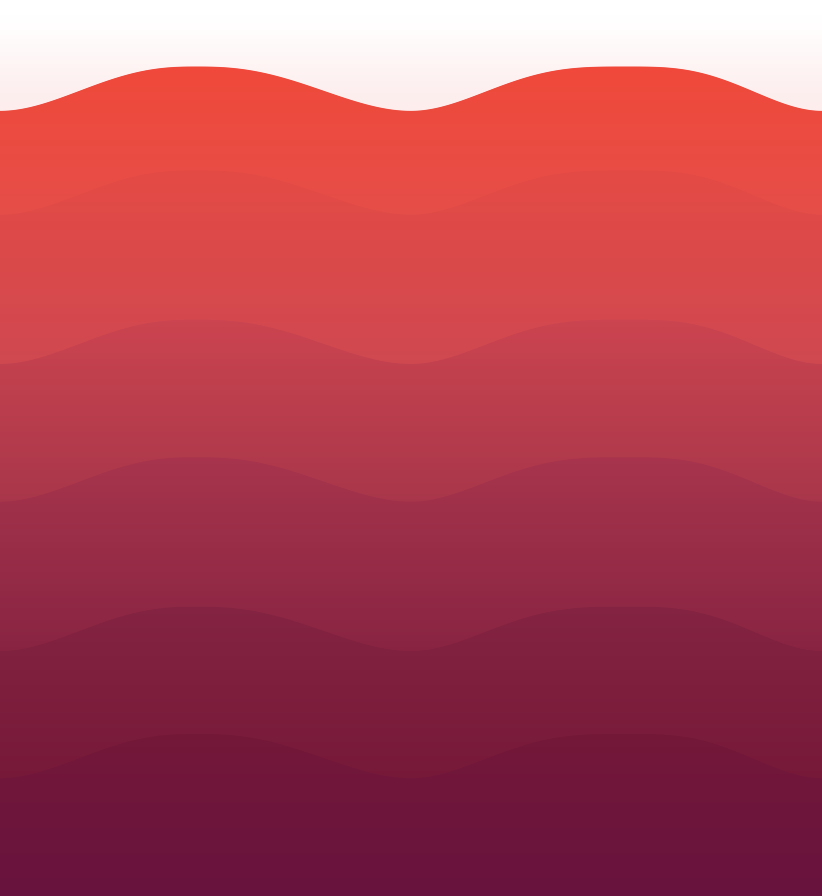
This background is drawn by a Shadertoy shader. Its source:

```glsl
// Six stacked wavy bands, from coral down to deep plum, under a pale sky.
// Every band repeats one two-hump crest line at its own height, and is
// filled with its own vertical gradient.

const int BANDS = 6;
const float WAVE_HEIGHT = 0.0495;
const vec2 CREST_POS = vec2(0.477, 0.523);      // crest within each half: left, right
const vec2 CREST_FULLNESS = vec2(1.35, 1.75);   // higher is rounder
const vec3 SKY_TOP = vec3(1.0);
const vec3 SKY_LOW = vec3(0.992, 0.930, 0.930);

// Trough height of each band; the last entry is the canvas floor
const float TROUGH[7] = float[7](0.8763, 0.7604, 0.5938, 0.4401, 0.2734, 0.1315, 0.0);

const vec3 BAND_TOP[6] = vec3[6](
    vec3(0.941, 0.286, 0.228), vec3(0.894, 0.290, 0.268),
    vec3(0.796, 0.267, 0.310), vec3(0.655, 0.204, 0.298),
    vec3(0.518, 0.141, 0.259), vec3(0.455, 0.094, 0.220));

const vec3 BAND_LOW[6] = vec3[6](
    vec3(0.898, 0.302, 0.282), vec3(0.812, 0.282, 0.314),
    vec3(0.659, 0.212, 0.290), vec3(0.533, 0.141, 0.259),
    vec3(0.463, 0.094, 0.220), vec3(0.404, 0.071, 0.243));

// Crest line from 0 (trough) to 1 (crest), two humps across the width
float waveProfile(float x) {
    bool leftHump = x < 0.5;
    float u = fract(2.0 * x);
    float crest = leftHump ? CREST_POS.x : CREST_POS.y;
    float fullness = leftHump ? CREST_FULLNESS.x : CREST_FULLNESS.y;
    float flank = u < crest ? u / crest : (1.0 - u) / (1.0 - crest);
    return 1.0 - pow(1.0 - smoothstep(0.0, 1.0, flank), fullness);
}

void mainImage(out vec4 fragColor, in vec2 fragCoord) {
    vec2 uv = fragCoord / iResolution.xy;
    float edge = 0.6 / iResolution.y;
    float wave = WAVE_HEIGHT * waveProfile(uv.x);

    // Sky, faintly tinted toward the first crest line
    vec3 color = mix(SKY_LOW, SKY_TOP, smoothstep(TROUGH[0], 0.995, uv.y));

    // Bands, each laid over the one above it
    for (int i = 0; i < BANDS; i++) {
        float crestLine = TROUGH[i] + wave;
        float top = TROUGH[i] + WAVE_HEIGHT;
        float depth = clamp((top - uv.y) / (top - TROUGH[i + 1]), 0.0, 1.0);
        vec3 fill = mix(BAND_TOP[i], BAND_LOW[i], depth);
        color = mix(color, fill, smoothstep(-edge, edge, crestLine - uv.y));
    }

    fragColor = vec4(color, 1.0);
}
```
